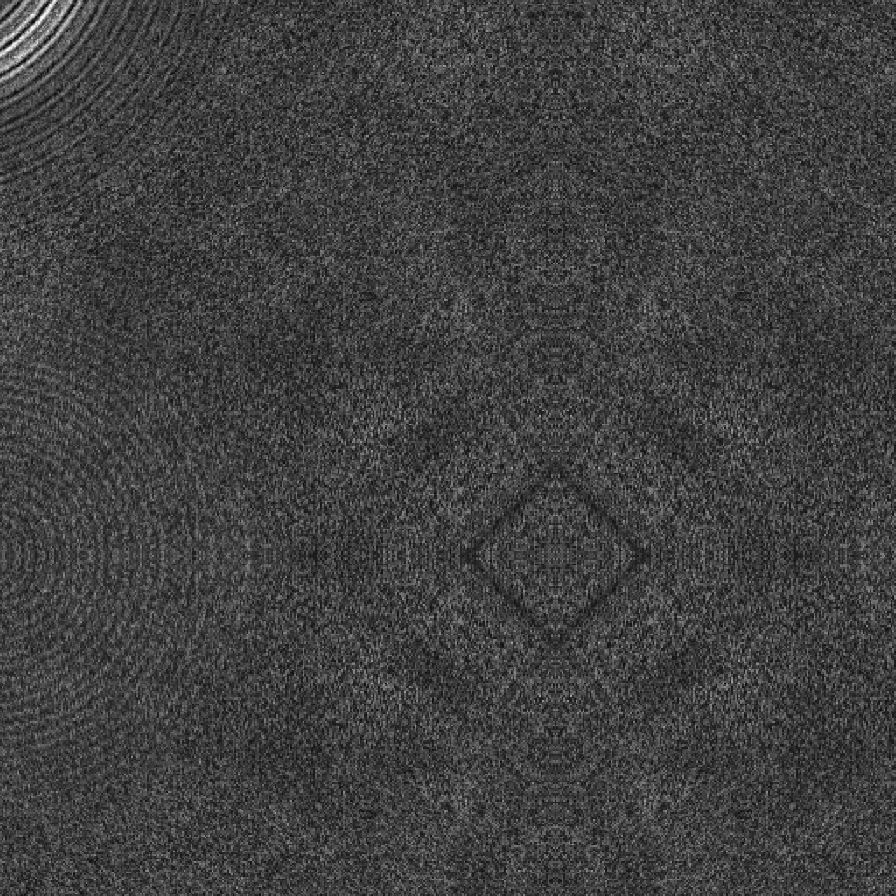
This pattern is drawn by a WebGL 1 fragment shader. Its source:

```glsl
precision highp float;
// Mirrored grey grain with moire rings, a dark central diamond and a bright corner of arcs.
uniform vec2 u_resolution;

const float CELLS = 512.0;                  // grain cells across the canvas
const vec2 MIRROR_CELL = vec2(317.0, 194.0);
const vec2 CORNER = vec2(-0.1, 1.1);        // centre of the bright arcs
const vec2 LEFT_HUB = vec2(-0.01, 0.38);    // centre of the left rings
const float DIAMOND = 0.101;
const float LEFT_STEP = 0.0135;
const float ARC_STEP = 0.0125;
const float LATTICE = 1.5807;               // near a quarter turn, so it beats with the grid
const float GRAIN_STRETCH = 0.6;
const float BLACK = 0.055;
const float CONTRAST = 0.53;
const float TAU = 6.2831853;

float hash(vec2 p) {
  vec3 q = fract(vec3(p.xyx) * 0.1031);
  q += dot(q, q.yzx + 33.33);
  return fract((q.x + q.y) * q.z);
}

float noise(vec2 p) {
  vec2 i = floor(p);
  vec2 f = fract(p);
  f = f * f * (3.0 - 2.0 * f);
  return mix(mix(hash(i), hash(i + vec2(1.0, 0.0)), f.x),
             mix(hash(i + vec2(0.0, 1.0)), hash(i + 1.0), f.x), f.y);
}

float bump(float x, float width) {
  return exp(-x * x / (width * width));
}

float stripes(float x, float spacing) {
  return sin(x * TAU / spacing);
}

// Folded grain, upright beside the middle, beating with an aliased zone plate inside it
float foldedGrain(vec2 cell, vec2 m) {
  float dashes = noise(vec2(cell.x, cell.y * GRAIN_STRETCH) + 7.0);
  float leaning = noise(vec2(cell.x + 0.45 * cell.y, cell.y * 0.8) + 53.0);
  float upright = 1.0 - smoothstep(0.15, 0.35, m.y);
  float speckle = mix(mix(leaning, dashes, 0.25 + 0.5 * upright), hash(cell + 191.0), 0.3);
  speckle = 0.5 + 1.12 * (speckle - 0.5);
  float plate = 0.5 + 0.25 * (sin(LATTICE * dot(cell, cell))
                            + sin(2.11 * cell.x + 0.0099 * dot(cell, cell)));
  return clamp(mix(speckle, plate, 0.05 + 0.25 * exp(-length(m) * 7.0)), 0.0, 1.0);
}

// Diamond outline, its edges running on as crossings, and finer nested diamonds
float diamondNet(float along, float across) {
  float inside = step(abs(across), DIAMOND + 0.01);
  float tone = -0.42 * bump(along - DIAMOND, 0.006) * inside;
  tone -= 0.25 * bump(abs(across) - DIAMOND, 0.006) * bump(along - DIAMOND, 0.08);
  tone += 0.14 * stripes(along - 0.002, 0.033) * bump(along, 0.3) * bump(across, 0.14);
  tone += 0.2 * bump(abs(across) - 0.02, 0.008) * bump(along, 0.09);
  return tone;
}

// Broad light and dark bands laid out around the mirror point
float bands(vec2 m) {
  float along = m.x + m.y;
  float across = m.x - m.y;
  float tone = diamondNet(along, across);
  tone -= 0.32 * bump(along - 0.265, 0.025) * bump(across, 0.09)
        * (0.7 - 0.5 * stripes(along, 0.032));
  tone += 0.2 * bump(along - 0.345, 0.035) * bump(across - 0.06, 0.06);
  tone += 0.26 * bump(along - 0.6, 0.03) * bump(across, 0.08)
        * (0.6 + 0.6 * stripes(along, 0.018));
  tone += 0.1 * bump(along - 0.18, 0.03) * (1.0 + stripes(across, 0.03));
  tone -= 0.15 * bump(m.x - 0.32, 0.09) * bump(m.y - 0.22, 0.07);
  tone += 0.16 * bump(m.x - 0.2 * m.y - 0.05, 0.035) * bump(m.y - 0.27, 0.12);
  tone -= 0.18 * bump(m.x - 0.11, 0.04) * bump(m.y - 0.4, 0.1);
  tone += 0.16 * bump(m.x - 0.11, 0.05) * bump(m.y - 0.57, 0.09);
  tone -= 0.25 * bump(m.x - 0.27, 0.03) * bump(m.y, 0.025);
  tone += 0.12 * stripes(m.y, 0.016) * bump(m.x, 0.07) * bump(m.y - 0.59, 0.05);
  return tone + 0.18 * (noise(m * 22.0) - 0.5);
}

// How strongly the left rings show
float leftFade(float r) {
  return 1.0 - smoothstep(0.18, 0.4, r);
}

// Bright streaks in the corner, with fainter arcs far around them
float cornerArcs(float r, float grain) {
  float streaks = 0.6 * stripes(r, ARC_STEP) + 0.4 * stripes(r, ARC_STEP * 0.68);
  float glow = bump(r - 0.19, 0.035);
  float halo = 1.0 - smoothstep(0.2, 0.5, r);
  return glow * (0.28 + 0.3 * streaks + 0.3 * (grain - 0.5)) + 0.11 * halo * streaks;
}

void main() {
  vec2 p = gl_FragCoord.xy / u_resolution;
  vec2 cell = abs(floor(p * CELLS) - MIRROR_CELL);
  vec2 m = abs(p - (MIRROR_CELL + 0.5) / CELLS);
  float cornerRadius = length(p - CORNER);
  float leftRadius = length(p - LEFT_HUB);
  float rings = leftFade(leftRadius);

  float grain = foldedGrain(cell, m);
  float calm = 1.0 - smoothstep(0.2, 0.45, cornerRadius);
  float softGrain = mix(grain, 0.5, max(0.45 * calm, 0.3 * rings));

  float tone = 1.0 + bands(m) + rings * (0.06 + 0.2 * stripes(leftRadius, LEFT_STEP));
  tone += 0.2 * bump(p.x, 0.09) * bump(p.y - 0.7, 0.12);
  tone -= 0.18 * bump(p.x - 0.15, 0.07) * bump(p.y - 0.69, 0.08);

  float grey = BLACK + CONTRAST * pow(softGrain, 1.5) * tone;
  grey += cornerArcs(cornerRadius, grain);
  gl_FragColor = vec4(vec3(clamp(grey, 0.05, 0.95)), 1.0);
}
```
